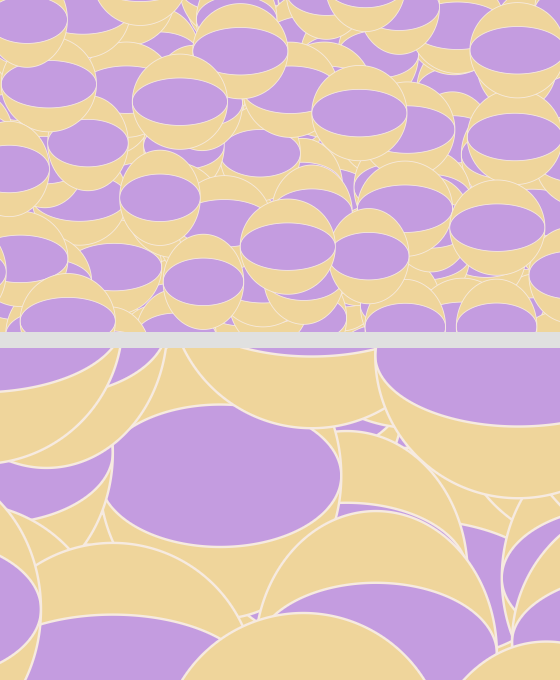
Top: the whole. Bottom: its middle third, enlarged.
Write a Shadertoy shader that draws this pattern.

```glsl
// Overlapping cream discs, each crossed by a flat violet ellipse of equal width.
// Discs are scattered by a jittered low-discrepancy sequence and composited
// front to back, every edge carrying a thin pale outline.

const vec3 CREAM  = vec3(0.937, 0.837, 0.608);
const vec3 VIOLET = vec3(0.769, 0.612, 0.878);
const vec3 PALE   = vec3(0.965, 0.918, 0.880);

const int   DISC_COUNT   = 260;
const float DISC_HEIGHT  = 0.1435;  // vertical radius, in canvas heights
const float NARROW_WIDTH = 0.1215;  // horizontal radius of the narrow kind
const float BAND_HEIGHT  = 0.0715;  // vertical radius of the violet ellipse
const float ROUND_SHARE  = 0.4;     // share of discs that are full circles
const float LINE_WIDTH   = 0.0024;
const float JITTER       = 0.26;

// Three random values in 0..1 from an integer
vec3 hash3(uint n) {
    uvec3 h = uvec3(n, n + 101u, n + 977u) * 747796405u + 2891336453u;
    h = (h ^ (h >> 16u)) * 2246822519u;
    h = (h ^ (h >> 13u)) * 3266489917u;
    h ^= h >> 16u;
    return vec3(h >> 8u) / 16777216.0;
}

// Approximate signed distance to an ellipse, accurate near its edge
float ellipseDistance(vec2 p, vec2 radii) {
    float k = length(p / radii);
    return k * (k - 1.0) / max(length(p / (radii * radii)), 1e-4);
}

// Antialiased coverage of the region where d is negative
float coverage(float d, float pixel) {
    return clamp(0.5 - d / pixel, 0.0, 1.0);
}

// Coverage of an outline centred on d = 0
float outline(float d, float width, float pixel) {
    return coverage(d - 0.5 * width, pixel) - coverage(d + 0.5 * width, pixel);
}

// One disc with its band, as premultiplied colour and alpha
vec4 bandedDisc(vec2 p, float halfWidth, float pixel) {
    float rim  = ellipseDistance(p, vec2(halfWidth, DISC_HEIGHT));
    float band = ellipseDistance(p, vec2(halfWidth, BAND_HEIGHT));
    vec3 fill = mix(CREAM, VIOLET, coverage(band, pixel));
    fill = mix(fill, PALE, outline(band, LINE_WIDTH, pixel));
    float inside = coverage(rim + 0.5 * LINE_WIDTH, pixel);
    float edge   = outline(rim, LINE_WIDTH, pixel);
    return vec4(fill * inside + PALE * edge, inside + edge);
}

// Disc centre, spread over the canvas and a margin around it
vec2 discCentre(int index, vec2 canvas, vec2 random) {
    vec2 spread = fract(vec2(0.31, 0.67) + float(index) * vec2(0.75488, 0.56984));
    vec2 margin = vec2(DISC_HEIGHT);
    return mix(-margin, canvas + margin, spread) + JITTER * (random - 0.5);
}

void mainImage(out vec4 fragColor, in vec2 fragCoord) {
    float pixel = 1.0 / iResolution.y;
    vec2 canvas = iResolution.xy * pixel;
    vec2 p = fragCoord * pixel;

    // Front to back, stopping once the pixel is opaque
    vec4 sum = vec4(0.0);
    for (int i = 0; i < DISC_COUNT; i++) {
        vec3 random = hash3(uint(i));
        vec2 q = p - discCentre(i, canvas, random.xy);
        if (max(abs(q.x), abs(q.y)) > DISC_HEIGHT + LINE_WIDTH + pixel) continue;
        float halfWidth = random.z < ROUND_SHARE ? DISC_HEIGHT : NARROW_WIDTH;
        sum += (1.0 - sum.a) * bandedDisc(q, halfWidth, pixel);
        if (sum.a > 0.998) break;
    }
    fragColor = vec4(sum.rgb + (1.0 - sum.a) * CREAM, 1.0);
}
```
